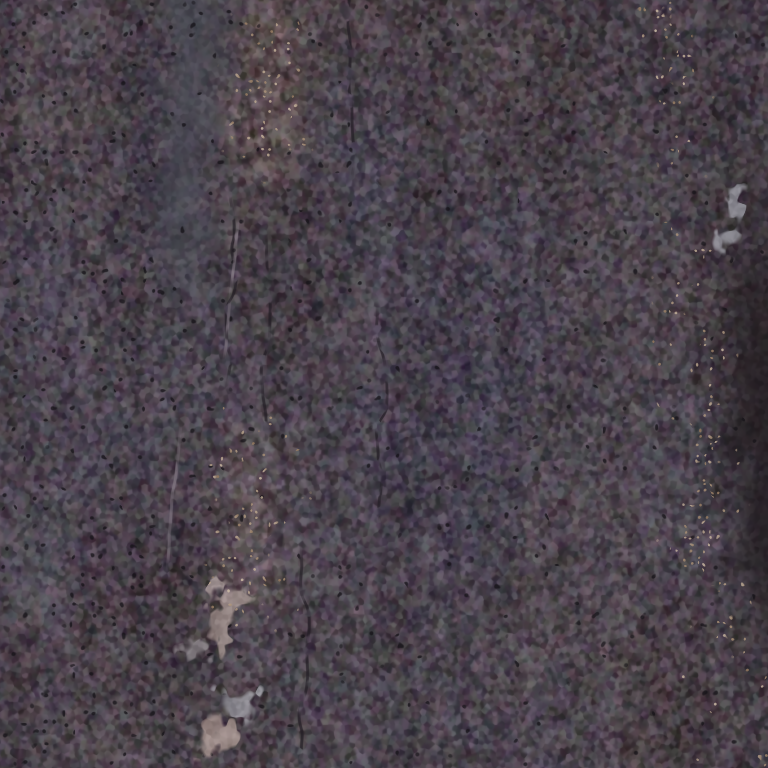
This texture is drawn by a WebGL 1 fragment shader. Its source:

```glsl
precision highp float;
uniform vec2 u_resolution;

vec3 hash(vec2 p) {
  vec3 q = fract(p.xyx * vec3(0.1031, 0.1030, 0.0973));
  q += dot(q, q.yxz + 33.33);
  return fract((q.xxy + q.yzz) * q.zyx);
}

// Cellular noise: random tones of nearby cells, softly blended, centred on zero
vec3 grain(vec2 p) {
  vec3 sum = vec3(0.0);
  float total = 0.0;
  for (int j = -1; j <= 1; j++) {
    for (int i = -1; i <= 1; i++) {
      vec2 id = floor(p) + vec2(float(i), float(j));
      vec2 d = id + hash(id + 11.0).xy - p;
      float w = exp(-5.0 * dot(d, d));
      sum += w * (hash(id + 157.0) - 0.5);
      total += w;
    }
  }
  return sum / total;
}

// One soft dot per cell, kept where its random rank is below the density
float dots(vec2 p, float density) {
  vec3 h = hash(floor(p) + 71.0);
  float d = length(fract(p) - 0.3 - 0.4 * h.xy);
  return (1.0 - smoothstep(0.1, 0.3, d)) * smoothstep(0.0, 0.04, density - h.z);
}

float bell(float x, float width) {
  return exp(-x * x / (width * width));
}

void main() {
  vec2 uv = gl_FragCoord.xy / u_resolution;
  vec3 fine = grain(uv * vec2(175.0, 160.0) + 40.0);
  vec3 medium = grain(uv * vec2(95.0, 80.0) + 9.0);
  vec3 coarse = grain(uv * 24.0 + 3.0);
  vec3 broad = grain(uv * vec2(7.0, 4.0) + 5.0);
  vec3 streak = grain(uv * vec2(48.0, 2.5) + 20.0);

  // Granular ground with vertical streaks and slight colour shifts
  vec3 color = vec3(0.288, 0.258, 0.294);
  color += 0.17 * fine.x + 0.09 * medium.x + 0.03 * coarse.x;
  color += 0.045 * streak.x + 0.035 * broad.x;
  color += (medium.y + 0.6 * fine.y) * vec3(0.035, -0.025, 0.025);
  color += (medium.z + broad.z) * vec3(0.025, 0.005, -0.035);

  // Blue-grey stain and rough brown band on the left
  float stain = bell(uv.x - 0.25 + 0.05 * coarse.y, 0.035) * smoothstep(0.5, 0.75, uv.y);
  color = mix(color, vec3(0.30, 0.31, 0.35) + 0.08 * coarse.x, 0.6 * stain);
  float leftBand = bell(uv.x - 0.31 - 0.05 * uv.y + 0.04 * coarse.x, 0.045);
  leftBand *= smoothstep(-0.1, 0.8, cos(11.4 * (uv.y - 0.33)) + broad.y);
  color += leftBand * (vec3(0.055, 0.04, 0.025) + 0.1 * medium.x);

  // Shadow on the right edge
  float shadow = smoothstep(0.91, 1.0, uv.x + 0.05 * coarse.z);
  shadow *= smoothstep(0.05, 0.3, uv.y) * (1.0 - smoothstep(0.5, 0.9, uv.y));
  color = mix(color, vec3(0.12, 0.10, 0.11), 0.75 * shadow);

  // Dark pits, denser towards the left
  vec2 warped = uv + 0.006 * medium.yz;
  float pits = dots(warped * 78.0, 0.07 + 0.12 * (1.0 - smoothstep(0.05, 0.4, uv.x)));
  color = mix(color, vec3(0.08, 0.07, 0.09), 0.75 * pits);

  // Broken, wandering cracks
  for (int i = 0; i < 5; i++) {
    float n = float(i);
    vec3 h = hash(vec2(n, 7.0));
    float x = 0.29 + 0.05 * n + 0.03 * h.x + 0.018 * grain(vec2(uv.y * 22.0, n * 9.0)).x;
    float crack = 1.0 - smoothstep(0.0008, 0.003, abs(uv.x - x));
    crack *= 1.0 - smoothstep(0.7, 1.0, abs(uv.y - h.y) / (0.1 + 0.12 * h.z));
    color = mix(color, vec3(0.13, 0.11, 0.14), 0.7 * crack * smoothstep(-0.25, 0.1, medium.z));
  }

  // Two pale slanting scratches
  for (int i = 0; i < 2; i++) {
    vec2 start = vec2(0.31, 0.72) - float(i) * vec2(0.075, 0.27);
    float t = (start.y - uv.y) / 0.2;
    float line = 1.0 - smoothstep(0.0008, 0.003, abs(uv.x - start.x + 0.02 * t + 0.004 * coarse.x));
    line *= smoothstep(0.0, 0.1, t) * (1.0 - smoothstep(0.8, 1.0, t));
    color = mix(color, vec3(0.50, 0.46, 0.50), line * (0.5 + medium.y));
  }

  // Ragged pale splashes: a column at lower left and one at the right
  vec2 ragged = uv + 0.045 * coarse.xy + 0.025 * medium.yx;
  for (int i = 0; i < 6; i++) {
    float n = float(i);
    vec3 h = hash(vec2(n, 31.0));
    vec2 center = vec2(0.28 + 0.025 * sin(n * 2.4), 0.23 - 0.045 * n);
    if (i == 5) center = vec2(0.957, 0.72);
    float d = length((ragged - center) * vec2(1.15, 0.8)) - 0.013 - 0.009 * h.x;
    vec3 pale = mix(vec3(0.66, 0.57, 0.54), vec3(0.50, 0.55, 0.62), h.y);
    pale += 0.15 * coarse.z + 0.1 * fine.x;
    color = mix(color, pale, 0.85 * (1.0 - smoothstep(-0.005, 0.005, d)));
  }

  // Warm glinting flecks along both bands
  float rightBand = bell(uv.x - 0.955 + 0.09 * uv.y + 0.05 * coarse.x, 0.035);
  rightBand *= smoothstep(-0.35, 0.25, coarse.y + 0.5 * broad.x);
  float flecks = dots(warped * 115.0 + 13.0, 0.3 * leftBand + 0.4 * rightBand);
  vec3 glint = mix(vec3(0.58, 0.46, 0.35), vec3(0.84, 0.78, 0.69), 0.5 + medium.y);
  color = mix(color, glint, 0.8 * flecks);

  gl_FragColor = vec4(clamp(color, 0.0, 1.0), 1.0);
}
```
